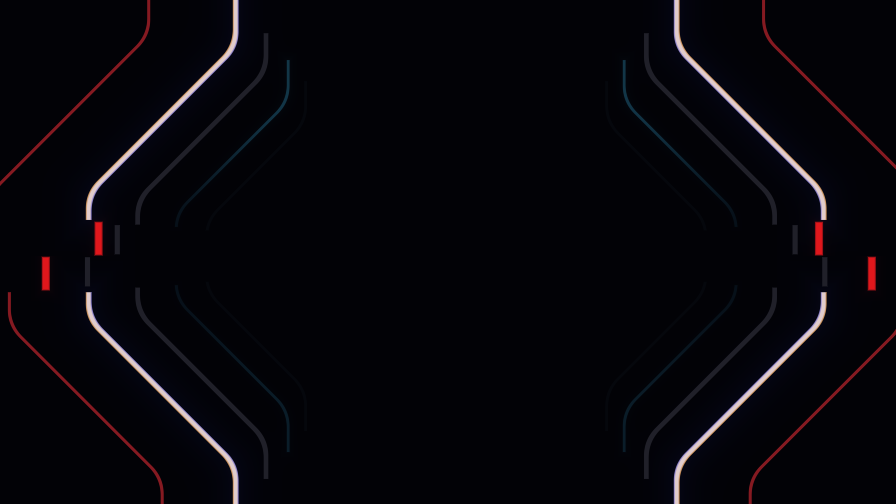
A Shadertoy shader for this background:

```glsl
// Dark stage framed by mirrored neon rails: each rail runs vertical, turns 45
// degrees outward, then vertical again. Rails are smooth-blended half planes,
// folded about two axes; small lit blocks sit in the gap between the halves.

const float GRID = 432.0;                    // design units per canvas height
const vec2  CENTRE = vec2(391.0, 212.5);     // fold axes of the rails
const float BLOCK_AXIS_SHIFT = 2.25;         // red blocks fold slightly to the right
const float BEND = 10.0;                     // softness of the rail corners
const float FAR = 400.0;                     // beyond the canvas edge

const vec3 NIGHT      = vec3(0.006, 0.006, 0.022);
const vec3 BLUE_HAZE  = vec3(0.010, 0.014, 0.050);
const vec3 WHITE_HOT  = vec3(0.88, 0.80, 0.80);
const vec3 WARM_EDGE  = vec3(0.78, 0.55, 0.32);
const vec3 COOL_EDGE  = vec3(0.52, 0.48, 0.78);
const vec3 RED_RAIL   = vec3(0.52, 0.10, 0.13);
const vec3 RED_BLOCK  = vec3(0.88, 0.09, 0.11);
const vec3 RED_RIM    = vec3(0.55, 0.06, 0.08);
const vec3 GREY       = vec3(0.125, 0.125, 0.160);
const vec3 TEAL       = vec3(0.070, 0.210, 0.280);
const vec3 TEAL_DIM   = vec3(0.025, 0.060, 0.095);
const vec3 FAINT      = vec3(0.018, 0.026, 0.048);

float softMin(float a, float b) {
    float h = max(BEND - abs(a - b), 0.0) / BEND;
    return min(a, b) - 0.25 * BEND * h * h;
}

float softMax(float a, float b) { return -softMin(-a, -b); }

// Signed side of a rail: vertical at inner and outer, diagonal where x + y = sum
float railSide(vec2 p, float inner, float outer, float sum) {
    float diagonal = (p.x + p.y - sum) * 0.70711;
    return softMin(p.x - inner, softMax(p.x - outer, diagonal));
}

// Distance to a rail of given half width, cut to the height range span
float rail(float side, float y, float halfWidth, vec2 span) {
    return max(abs(side) - halfWidth, max(span.x - y, y - span.y));
}

float box(vec2 p, vec2 centre, vec2 halfSize) {
    vec2 d = abs(p - centre) - halfSize;
    return max(d.x, d.y);
}

float cover(float d, float pixel) {
    return 1.0 - smoothstep(-0.6 * pixel, 0.6 * pixel, d);
}

void mainImage(out vec4 fragColor, in vec2 fragCoord) {
    float pixel = GRID / iResolution.y;
    vec2 p = fragCoord * pixel;
    p.x += 0.5 * (GRID * 16.0 / 9.0 - iResolution.x * pixel);
    p -= CENTRE;
    vec2 q = abs(p);
    float upper = step(0.0, p.y);

    // Background and the haze around the main rail
    float whiteSide = railSide(q, 189.0, 315.0, 368.5);
    float white = rail(whiteSide, q.y, 2.5, vec2(31.0, FAR));
    vec3 col = NIGHT + BLUE_HAZE * exp(-max(white, 0.0) / 14.0);

    // Dim inner rails, from the middle outward
    float faint = rail(railSide(q, 129.0, 214.0, 244.0), q.y, 1.2, vec2(22.0, 150.0));
    col = mix(col, FAINT, cover(faint, pixel));

    float teal = rail(railSide(q, 144.0, 240.0, 276.5), q.y, 1.2, vec2(25.0, 168.0));
    float tealLight = smoothstep(20.0, 140.0, q.y) * mix(0.35, 1.0, upper);
    vec3 tealColour = mix(TEAL_DIM, TEAL, tealLight);
    col += tealColour * 0.08 * exp(-max(teal, 0.0) / 4.0);
    col = mix(col, tealColour, cover(teal, pixel));

    float grey = rail(railSide(q, 163.0, 273.0, 321.0), q.y, 2.0, vec2(27.0, 191.0));
    col = mix(col, GREY, cover(grey, pixel));

    // Outer red rails: the upper pair sits wider than the lower pair
    vec3 redShape = mix(vec3(252.0, 383.0, 442.5), vec3(263.5, 400.0, 453.0), upper);
    float redSide = railSide(q, redShape.x, redShape.y, redShape.z);
    float red = rail(redSide, q.y, 1.3, vec2(31.0, FAR));
    col = mix(col, RED_RAIL, cover(red, pixel));

    // Main rail: white core with a warm outer and a cool inner fringe
    vec3 fringe = mix(COOL_EDGE, WARM_EDGE, step(0.0, whiteSide));
    vec3 whiteColour = mix(WHITE_HOT, fringe, smoothstep(0.9, 2.5, abs(whiteSide)));
    col = mix(col, whiteColour, cover(white, pixel));

    // Blocks in the gap: one row above the axis, one below
    float greyX = mix(316.0, 290.5, upper);
    float greyY = mix(-13.5, 14.0, upper);
    float greyBlock = box(vec2(q.x, p.y), vec2(greyX, greyY), vec2(2.2, 12.5));
    col = mix(col, GREY, cover(greyBlock, pixel));

    float redX = mix(354.0, 308.75, upper);
    float redY = mix(-15.0, 15.0, upper);
    vec2 r = vec2(abs(p.x - BLOCK_AXIS_SHIFT), p.y);
    float redBlock = box(r, vec2(redX, redY), vec2(3.5, 14.5));
    vec3 blockColour = mix(RED_BLOCK, RED_RIM, smoothstep(-1.6, 0.0, redBlock));
    col += RED_RIM * 0.06 * exp(-max(redBlock, 0.0) / 4.0);
    col = mix(col, blockColour, cover(redBlock, pixel));

    fragColor = vec4(col, 1.0);
}
```
